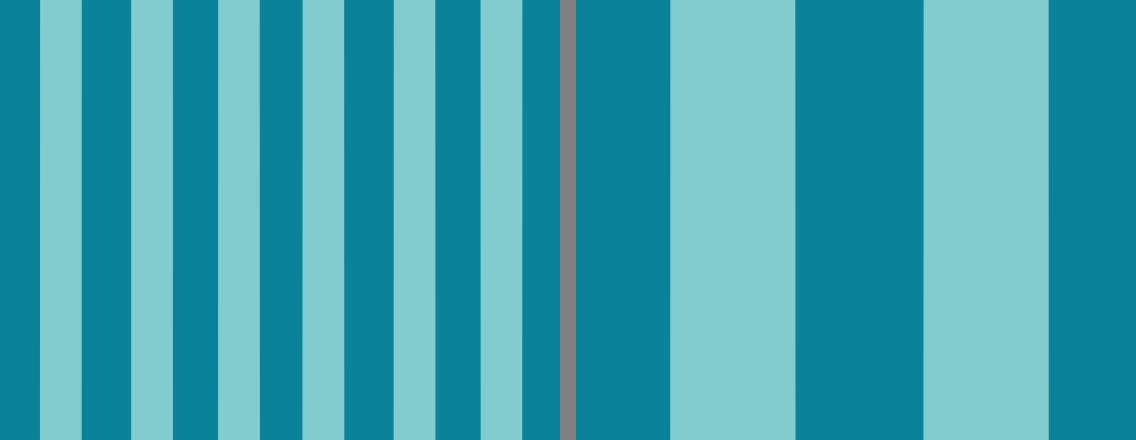
Left: the whole. Right: its middle third, enlarged.
This pattern is drawn by a WebGL 1 fragment shader. Its source:

```glsl
precision highp float;

uniform vec2 u_resolution;

const vec3 DEEP_TEAL = vec3(0.04, 0.51, 0.60);
const vec3 PALE_AQUA = vec3(0.51, 0.80, 0.81);

// Lengths are fractions of the canvas width
const int STRIPE_COUNT = 6;
const float FIRST_CENTER = 0.1087;
const float GROUP_PERIOD = 0.46875;
const float STRIPE_WIDTH = 0.0745;
const float EDGE_LEAN = 0.0008;

float hash(float n) {
    float p = fract(n * 0.1031);
    p *= p + 33.33;
    return fract(p * (p + p));
}

// Stripes come in groups of three with uneven gaps
float stripeCenter(float index) {
    float group = floor((index + 0.5) / 3.0);
    float member = index - 3.0 * group;
    float offset = member < 0.5 ? 0.0 : (member < 1.5 ? 0.1628 : 0.318);
    return FIRST_CENTER + group * GROUP_PERIOD + offset;
}

// Slight sideways drift of a hand-cut edge along its height
float edgeDrift(float seed, float y, float amount) {
    return (hash(seed) - 0.5) * (y - 0.5) * amount;
}

// Antialiased coverage between two vertical edges
float band(float x, float left, float right, float pixel) {
    float inside = min(x - left, right - x);
    return clamp(inside / pixel + 0.5, 0.0, 1.0);
}

float stripeMask(vec2 uv, float pixel) {
    float mask = 0.0;
    for (int i = 0; i < STRIPE_COUNT; i++) {
        float index = float(i);
        float center = stripeCenter(index);
        float left = center - 0.5 * STRIPE_WIDTH
            + edgeDrift(2.0 * index + 1.0, uv.y, EDGE_LEAN);
        float right = center + 0.5 * STRIPE_WIDTH
            + edgeDrift(2.0 * index + 2.0, uv.y, EDGE_LEAN);
        mask = max(mask, band(uv.x, left, right, pixel));
    }
    return mask;
}

void main() {
    vec2 uv = gl_FragCoord.xy / u_resolution;
    float mask = stripeMask(uv, 1.0 / u_resolution.x);
    gl_FragColor = vec4(mix(DEEP_TEAL, PALE_AQUA, mask), 1.0);
}
```
